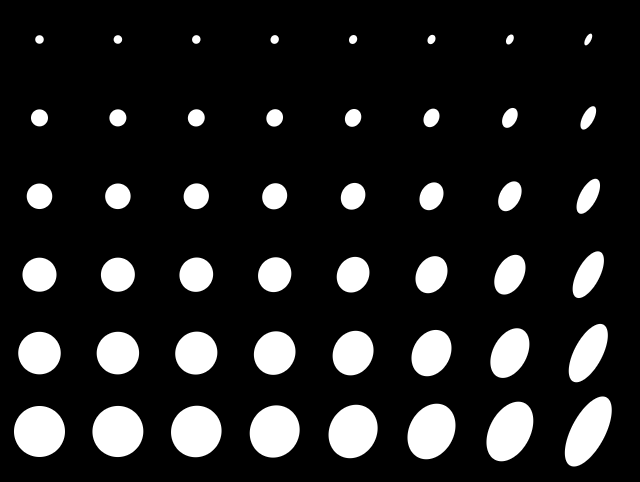
Reproduce this pattern procedurally as a Shadertoy shader.

```glsl
// Grid of white ellipses on black: size grows down the rows, eccentricity grows along the columns.

const vec2 GRID = vec2(8.0, 6.0);       // columns, rows
const float PITCH = 0.1225;             // cell spacing, in canvas widths
const float FIRST_CENTER = 0.0617;      // inset of the first ellipse from the top left
const float RADIUS_STEP = 0.00664;      // radius added by each row
const float MAX_ECCENTRICITY = 0.9;
const float TILT = 1.082;               // angle of the long axis, in radians

const vec3 BACKGROUND = vec3(0.0);
const vec3 INK = vec3(1.0);

// Coordinates of p along an axis at the given angle
vec2 alignToAxis(vec2 p, float angle) {
    float c = cos(angle), s = sin(angle);
    return vec2(c * p.x + s * p.y, c * p.y - s * p.x);
}

// Semi-axes of an ellipse with the same area as a circle of this radius
vec2 equalAreaAxes(float radius, float eccentricity) {
    float stretch = pow(1.0 - eccentricity * eccentricity, 0.25);
    return radius * vec2(1.0 / stretch, stretch);
}

// First-order signed distance to an axis-aligned ellipse
float ellipseDistance(vec2 p, vec2 axes) {
    float level = max(length(p / axes), 1e-3);
    float slope = max(length(p / (axes * axes)), 1e-3);
    return (level - 1.0) * level / slope;
}

// Coverage of a shape, softened over one pixel
float coverage(float dist, float pixel) {
    return clamp(0.5 - dist / pixel, 0.0, 1.0);
}

void mainImage(out vec4 fragColor, in vec2 fragCoord) {
    float pixel = 1.0 / iResolution.x;

    // Position from the top left corner, with y pointing down
    vec2 pos = vec2(fragCoord.x, iResolution.y - fragCoord.y) * pixel;

    // Nearest grid cell and the offset from its center
    vec2 cell = clamp(round((pos - FIRST_CENTER) / PITCH), vec2(0.0), GRID - 1.0);
    vec2 offset = pos - FIRST_CENTER - cell * PITCH;
    offset.y = -offset.y;

    // Row sets the size, column sets the eccentricity
    float radius = RADIUS_STEP * (cell.y + 1.0);
    float eccentricity = MAX_ECCENTRICITY * cell.x / (GRID.x - 1.0);
    vec2 axes = equalAreaAxes(radius, eccentricity);

    float dist = ellipseDistance(alignToAxis(offset, TILT), axes);
    fragColor = vec4(mix(BACKGROUND, INK, coverage(dist, pixel)), 1.0);
}
```
